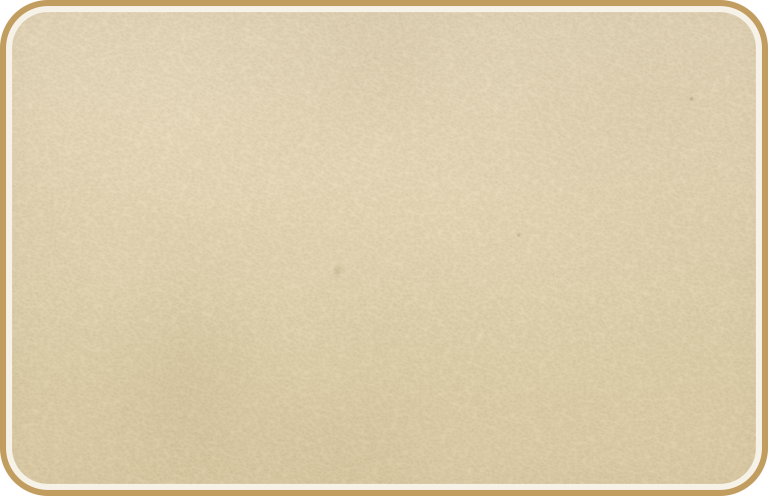
Reproduce this texture procedurally as a Shadertoy shader.

```glsl
// Sheet of warm grained paper in a rounded cream and tan double border.

vec2 hash2(vec2 cell) {
    vec3 h = fract(cell.xyx * vec3(0.1031, 0.1030, 0.0973));
    h += dot(h, h.yzx + 33.33);
    return fract((h.xx + h.yz) * h.zy);
}

// Distance to the nearest scattered cell centre, shifted to average about zero.
float cellNoise(vec2 p) {
    vec2 cell = floor(p), local = fract(p);
    float nearest = 4.0;
    for (int y = -1; y <= 1; y++) {
        for (int x = -1; x <= 1; x++) {
            vec2 offset = vec2(x, y);
            vec2 delta = offset + hash2(cell + offset + 64.0) - local;
            nearest = min(nearest, dot(delta, delta));
        }
    }
    return sqrt(nearest) - 0.5;
}

// Slow cloudy tone from rotated, layered sines.
float mottle(vec2 p) {
    float sum = 0.0, weight = 0.5;
    for (int i = 0; i < 5; i++) {
        p = mat2(0.8, 0.6, -0.6, 0.8) * p * 1.65 + 1.7;
        p += 0.45 * sin(p.yx * 1.3);
        sum += weight * sin(p.x) * cos(p.y);
        weight *= 0.72;
    }
    return sum;
}

float roundedBox(vec2 p, vec2 halfSize, float radius) {
    vec2 q = abs(p) - halfSize + radius;
    return length(max(q, 0.0)) + min(max(q.x, q.y), 0.0) - radius;
}

float blob(vec2 p, vec2 center, vec2 radii) {
    vec2 q = (p - center) / radii;
    return exp(-dot(q, q));
}

vec3 paper(vec2 p) {
    // Pale at the top, yellower toward the bottom.
    vec3 color = mix(vec3(0.848, 0.788, 0.640), vec3(0.877, 0.820, 0.704),
                     smoothstep(-0.1, 1.0, p.y));

    // Broad light and shade.
    float tone = 0.016 * blob(p, vec2(0.72, 0.60), vec2(0.55, 0.28));
    tone += 0.010 * blob(p, vec2(0.20, 0.82), vec2(0.30, 0.20));
    tone -= 0.020 * blob(p, vec2(0.38, 0.24), vec2(0.13, 0.20));
    tone -= 0.014 * blob(p, vec2(0.78, 0.90), vec2(0.18, 0.16));
    tone -= 0.014 * blob(p, vec2(1.30, 0.79), vec2(0.24, 0.18));
    tone -= 0.014 * blob(p, vec2(0.65, 0.10), vec2(0.20, 0.10));
    tone += 0.006 * mottle(p * 4.0);

    // Fine pulp grain with slightly slanted fibres.
    vec2 slanted = mat2(0.94, 0.34, -0.34, 0.94) * p;
    tone += 0.040 * cellNoise(slanted * vec2(95.0, 150.0));
    tone -= 0.028 * cellNoise(p * vec2(190.0, 215.0) + 7.0);
    tone += 0.016 * cellNoise(slanted * vec2(38.0, 52.0) + 19.0);

    // Small dark flecks.
    tone -= 0.16 * blob(p, vec2(1.394, 0.801), vec2(0.0035));
    tone -= 0.10 * blob(p, vec2(1.046, 0.526), vec2(0.0035));
    tone -= 0.07 * blob(p, vec2(0.681, 0.454), vec2(0.008, 0.010));
    return color + tone * vec3(1.0, 1.02, 1.1);
}

void mainImage(out vec4 fragColor, in vec2 fragCoord) {
    vec2 p = fragCoord / iResolution.y;
    vec2 halfSize = 0.5 * iResolution.xy / iResolution.y;
    float edge = roundedBox(p - halfSize, halfSize, 0.097);

    // Coverage of the card, the cream band and the paper.
    vec3 cover = clamp(0.5 - (edge + vec3(0.0, 0.0122, 0.0244)) * iResolution.y, 0.0, 1.0);

    vec3 sheet = paper(p);
    sheet -= 0.012 * exp((edge + 0.0244) * 35.0);
    vec3 color = mix(vec3(1.0), vec3(0.76, 0.615, 0.375), cover.x);
    color = mix(color, vec3(0.965, 0.95, 0.91), cover.y);
    color = mix(color, sheet, cover.z);
    fragColor = vec4(color, 1.0);
}
```
